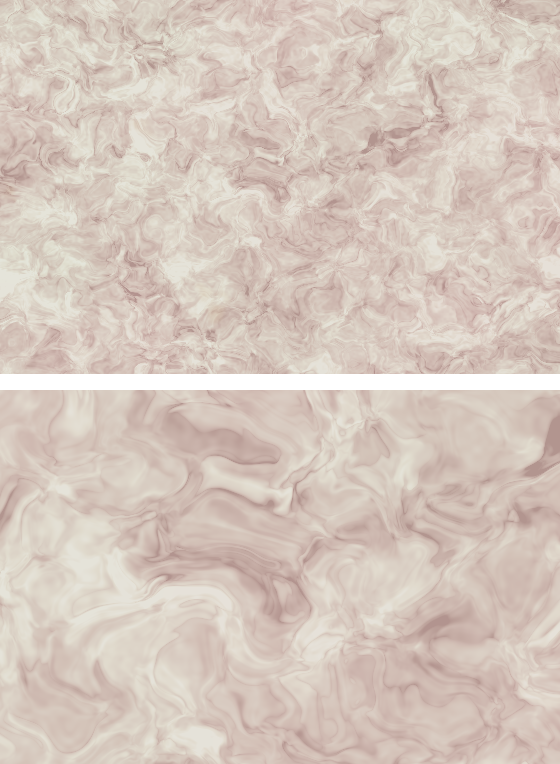
Top: the whole. Bottom: its middle third, enlarged.
A Shadertoy shader for this texture:

```glsl
const vec2  GRAIN_STRETCH = vec2(0.88, 1.0);  // flattens tufts sideways
const float ROUGHNESS = 0.61;
const float SWIRL_FREQ = 9.0;
const float SWIRL_AMOUNT = 0.075;
const float CURL_FREQ = 30.0;
const float CURL_AMOUNT = 0.026;
const float PATCH_FREQ = 3.6;
const float TUFT_FREQ = 16.0;
const float WISP_FREQ = 52.0;
const float VEIN_FREQ = 11.0;
const float THREAD_FREQ = 27.0;
const float FIBRE_FREQ = 150.0;
const float BRIGHTNESS = 0.47;
const float CONTRAST = 1.22;
const float STAIN_STRENGTH = 0.3;
const vec3  STAIN_TAN = vec3(0.84, 0.75, 0.63);
const vec3  CREAM_SHIFT = vec3(-0.008, 0.022, 0.008);

// Pulp colours from deepest rose to palest cream
const vec3 PULP[7] = vec3[7](
    vec3(0.70, 0.58, 0.56),
    vec3(0.76, 0.66, 0.63),
    vec3(0.80, 0.71, 0.68),
    vec3(0.83, 0.76, 0.72),
    vec3(0.85, 0.80, 0.76),
    vec3(0.88, 0.85, 0.80),
    vec3(0.90, 0.885, 0.85));

float hash(vec2 cell) {
    vec3 h = fract(vec3(cell.xyx) * 0.1031);
    h += dot(h, h.yzx + 33.33);
    return fract((h.x + h.y) * h.z);
}

// Smooth value noise in -1..1
float noise(vec2 p) {
    vec2 cell = floor(p), f = fract(p);
    f = f * f * (3.0 - 2.0 * f);
    float low = mix(hash(cell), hash(cell + vec2(1, 0)), f.x);
    float high = mix(hash(cell + vec2(0, 1)), hash(cell + vec2(1, 1)), f.x);
    return 2.0 * mix(low, high, f.y) - 1.0;
}

float fbm(vec2 p, int octaves) {
    const mat2 TURN = mat2(1.6, 1.2, -1.2, 1.6);
    float sum = 0.0, amplitude = 0.5;
    p += 40.0;
    for (int i = 0; i < octaves; i++) {
        sum += amplitude * noise(p);
        p = TURN * p + 17.3;
        amplitude *= ROUGHNESS;
    }
    return sum;
}

vec2 warp(vec2 p) {
    return vec2(fbm(p, 3), fbm(p + vec2(31.7, 12.9), 3));
}

// Crease with one crisp flank and one soft flank
float crease(float height, float crisp, float soft) {
    return exp(-crisp * max(height, 0.0) - soft * max(-height, 0.0));
}

vec3 pulpColour(float level) {
    level = clamp(level, 0.0, 5.999);
    int i = int(level);
    return mix(PULP[i], PULP[i + 1], fract(level));
}

void mainImage(out vec4 fragColor, in vec2 fragCoord) {
    vec2 p = fragCoord / iResolution.y * GRAIN_STRETCH;

    // Fold the sheet with a loose swirl, then a tight curl
    vec2 q = p + SWIRL_AMOUNT * warp(p * SWIRL_FREQ);
    q += CURL_AMOUNT * warp(q * CURL_FREQ + 5.0);

    // Cloudy fibre tufts
    float patches = fbm(mix(p, q, 0.5) * PATCH_FREQ + 3.0, 4);
    float tufts = fbm(q * TUFT_FREQ + 8.0, 4);
    float wisps = fbm(q * WISP_FREQ + 21.0, 3);
    float fibres = noise(p * FIBRE_FREQ);

    // Broken rose veins and finer threads
    float veinMask = smoothstep(-0.3, 0.3, fbm(p * 8.0 + 14.0, 4));
    float threadMask = smoothstep(-0.3, 0.3, fbm(p * 12.0 + 51.0, 4));
    float veins = veinMask * crease(fbm(q * VEIN_FREQ + 61.0, 4), 20.0, 7.0);
    float threads = threadMask * crease(fbm(q * THREAD_FREQ + 77.0, 3), 11.0, 5.0);

    float tone = BRIGHTNESS + 0.8 * patches + 1.7 * tufts + 1.5 * wisps
               + 0.3 * fibres - 1.8 * veins - 1.3 * threads;
    vec3 colour = pulpColour(3.63 + tone * CONTRAST / 0.78);

    // Drift between pink and cream, with rare tan stains
    colour += CREAM_SHIFT * fbm(p * 3.0 + 90.0, 3);
    float stain = smoothstep(0.6, 0.85, fbm(p * 6.0 + 120.0, 4));
    colour = mix(colour, STAIN_TAN, STAIN_STRENGTH * stain);

    fragColor = vec4(colour, 1.0);
}
```
